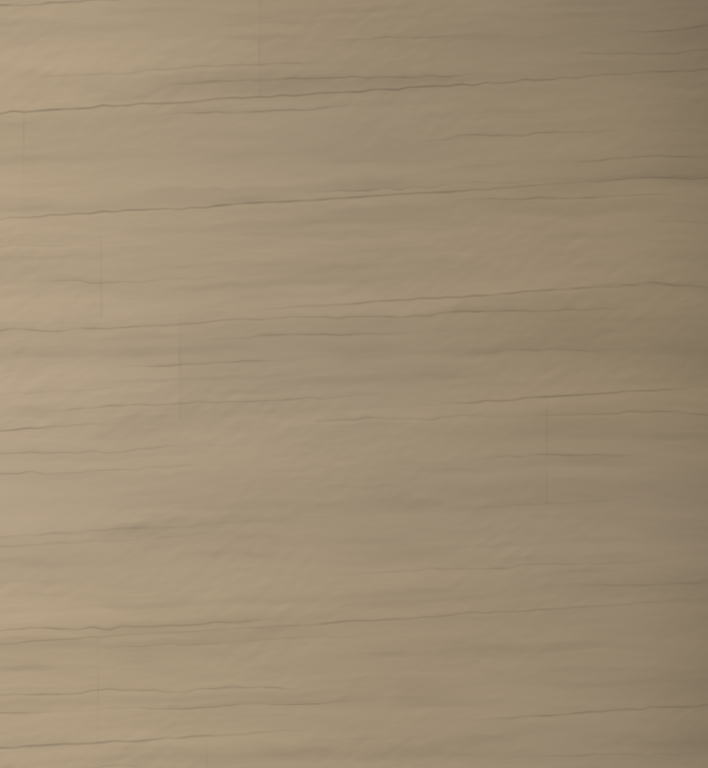
A WebGL 2 fragment shader for this texture:

```glsl
#version 300 es
precision highp float;
// Pale wooden planks with soft, nearly level grain, lit from the left.

uniform vec2 u_resolution;
out vec4 fragColor;

const vec3 LIT_WOOD = vec3(0.694, 0.621, 0.517);
const vec3 SHADED_WOOD = vec3(0.540, 0.480, 0.394);
const float PLANK_HEIGHT = 0.138;
const float PLANK_LENGTH = 1.15;
const float PLANK_OFFSET = 0.301;
const float PLANK_SLOPE = 0.062;
const float GRAIN_SLOPE = 0.035;
const float SEAM_WIDTH = 0.0015;
const float SEAM_DEPTH = 0.17;
const float JOINT_DEPTH = 0.035;
const float GRAIN_CONTRAST = 0.085;
const float STREAK_DEPTH = 0.045;
const float CRACK_LANES = 36.0;
const float CRACK_DEPTH = 0.10;
const float RELIEF = 0.27;
const float RELIEF_STEP = 0.0026;

float hash(ivec2 cell) {
    uvec2 k = uvec2(cell) * uvec2(1597334673u, 3812015801u);
    uint h = (k.x ^ k.y) * 1597334673u;
    h = (h ^ (h >> 15u)) * 2246822519u;
    h ^= h >> 13u;
    return float(h >> 8u) / 16777216.0;
}

float noise(vec2 p) {
    ivec2 cell = ivec2(floor(p));
    vec2 f = fract(p);
    f = f * f * (3.0 - 2.0 * f);
    float low = mix(hash(cell), hash(cell + ivec2(1, 0)), f.x);
    float high = mix(hash(cell + ivec2(0, 1)), hash(cell + ivec2(1, 1)), f.x);
    return mix(low, high, f.y);
}

float fbm(vec2 p) {
    float sum = 0.0;
    float weight = 0.53;
    for (int i = 0; i < 4; i++) {
        sum += weight * noise(p);
        p = p * vec2(2.1, 1.8) + vec2(17.3, 9.1);
        weight *= 0.5;
    }
    return sum;
}

// Coordinates that follow the gently wandering, slightly ragged fibres.
vec2 grainSpace(vec2 p) {
    float wander = 0.018 * (noise(p * vec2(2.7, 5.0)) - 0.5);
    wander += 0.006 * (noise(p * vec2(13.0, 19.0) + 40.0) - 0.5);
    wander += 0.004 * (noise(p * vec2(50.0, 60.0) + 70.0) - 0.5);
    return vec2(p.x, p.y - GRAIN_SLOPE * p.x + wander);
}

// Soft, short dark fibres.
float streaks(vec2 g) {
    float sum = 0.0;
    for (int i = 0; i < 2; i++) {
        float k = float(i);
        vec2 q = g * vec2(4.0 + 3.0 * k, 62.0 + 40.0 * k) + 23.7 * k + 6.0;
        sum += smoothstep(0.6, 0.98, noise(q)) * (1.0 - 0.3 * k);
    }
    return sum * (0.4 + 0.6 * noise(g * vec2(22.0, 60.0)));
}

// Sparse hairline cracks: one candidate per lane, crisp with a soft upper edge.
float cracks(vec2 g, float pixel) {
    float lane = floor(g.y * CRACK_LANES);
    int id = int(lane);
    float offset = (fract(g.y * CRACK_LANES) - 0.3 - 0.4 * hash(ivec2(id, 5))) / CRACK_LANES;
    float presence = smoothstep(0.52, 0.85, noise(vec2(g.x * 4.5 + 9.0 * hash(ivec2(id, 9)), lane * 3.0 + 0.5)));
    presence *= 0.25 + 0.75 * noise(vec2(g.x * 42.0, lane * 5.0 + 0.5));
    float line = 1.0 - smoothstep(0.0, 0.0012 + pixel, abs(offset));
    float halo = step(0.0, offset) * (1.0 - smoothstep(0.0, 0.007, offset));
    return presence * (line + 0.35 * halo);
}

// Surface height: fibres along the grain plus small slanted dimples.
float height(vec2 p) {
    vec2 slant = vec2(0.85 * p.x + 0.53 * p.y, 0.85 * p.y - 0.53 * p.x);
    float dimples = noise(slant * vec2(38.0, 95.0)) - 0.5;
    dimples += 0.6 * (noise(slant * vec2(85.0, 150.0) + 15.0) - 0.5);
    float patches = smoothstep(0.25, 0.75, noise(p * vec2(6.0, 13.0) + 31.0));
    return 0.40 * fbm(grainSpace(p) * vec2(10.0, 52.0)) + 0.13 * dimples * (0.2 + patches);
}

// Light falls off towards the right side and the corners.
float shadeAmount(vec2 uv) {
    float shade = 0.04 + 0.83 * uv.x + 0.14 * smoothstep(0.86, 1.05, uv.x);
    shade += 0.14 * smoothstep(0.55, 1.0, uv.y) * uv.x;
    return shade + 0.14 * smoothstep(0.5, 0.75, length(uv - vec2(0.45, 0.48)));
}

void main() {
    vec2 p = gl_FragCoord.xy / u_resolution.y;
    vec2 uv = gl_FragCoord.xy / u_resolution;
    float pixel = 1.0 / u_resolution.y;
    vec2 g = grainSpace(p);

    // Plank layout
    float wobble = 0.003 * (noise(vec2(p.x * 13.0, p.y * 5.0)) - 0.5);
    wobble += 0.0025 * (noise(p * vec2(60.0, 9.0) + 12.0) - 0.5);
    float v = (p.y - PLANK_SLOPE * p.x + wobble - PLANK_OFFSET) / PLANK_HEIGHT;
    int row = int(floor(v));
    float along = p.x / PLANK_LENGTH + hash(ivec2(row, 71));
    float boardTone = 0.014 * (hash(ivec2(row, int(floor(along)) + 130)) - 0.5);

    // Worn, broken seams between rows and faint joints between boards
    float seamDistance = abs(v - round(v)) * PLANK_HEIGHT;
    float seam = 1.0 - smoothstep(0.0, SEAM_WIDTH + pixel, seamDistance);
    float wear = noise(vec2(p.x * 4.0, round(v) * 9.0 + 4.5));
    float nicks = noise(vec2(p.x * 45.0, round(v) * 7.0 + 2.5));
    seam *= smoothstep(0.25, 0.75, wear + 0.15 - 0.3 * uv.x) * (0.3 + 0.7 * nicks);
    float jointDistance = abs(along - round(along)) * PLANK_LENGTH;
    float joint = 1.0 - smoothstep(0.0, SEAM_WIDTH + pixel, jointDistance);

    // Grain, relief and grooves as relative brightness
    float tone = 1.012 + boardTone + GRAIN_CONTRAST * (fbm(g * vec2(2.2, 24.0) + 5.0) - 0.5);
    tone += RELIEF * (height(p + vec2(-0.4, 1.0) * RELIEF_STEP) - height(p));
    tone -= STREAK_DEPTH * streaks(g) + CRACK_DEPTH * cracks(g, pixel);
    tone -= SEAM_DEPTH * seam + JOINT_DEPTH * joint * noise(p * 30.0);

    // Light and colour, with slow drifts between warm and grey
    float shade = shadeAmount(uv) + 0.06 * (noise(p * vec2(2.0, 5.0) + 11.0) - 0.5);
    vec3 wood = mix(LIT_WOOD, SHADED_WOOD, shade);
    wood += (noise(p * vec2(2.5, 6.0) + 90.0) - 0.5) * vec3(0.003, 0.0, -0.012);
    fragColor = vec4(clamp(wood * tone, 0.0, 1.0), 1.0);
}
```
